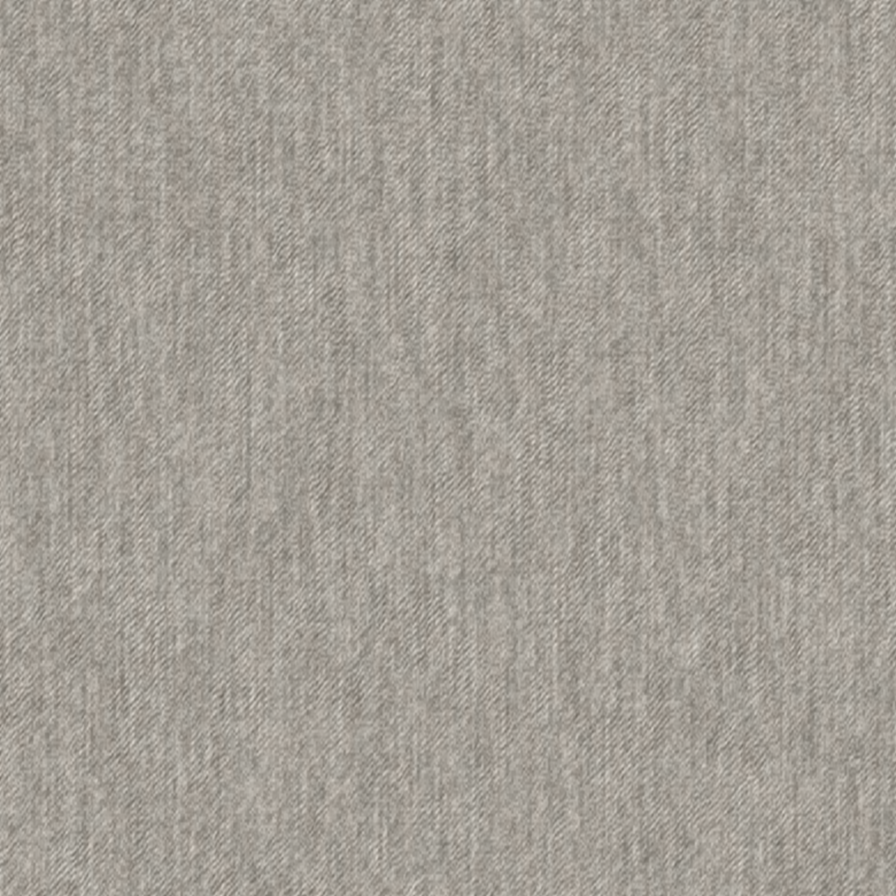
Write a Shadertoy shader that draws this texture.

```glsl
// Greige twill cloth: short beaded rising stitches with fine vertical yarn streaks.

const vec3  CLOTH_COLOR = vec3(0.643, 0.622, 0.588);
const vec3  WARM_SHIFT  = vec3(0.012, -0.003, -0.008);

const float THREADS      = 121.0;  // warp threads across the canvas
const float TWILL_ROWS   = 119.0;  // diagonal ribs up the canvas
const float RIB_DEPTH    = 0.042;
const float THREAD_GAP   = 0.012;  // shading between neighbouring threads
const float STITCH_TONE  = 0.115;
const float YARN_STREAK  = 0.088;
const float BROAD_STREAK = 0.010;
const float FIBER_GRAIN  = 0.140;
const float THREAD_SLIP  = 0.60;   // stitch offset between threads, in rib widths

const float TAU = 6.2831853;

float hash(vec2 p) {
    return fract(sin(dot(p, vec2(127.1, 311.7))) * 43758.5453);
}

// Smooth value noise, centred on zero.
float noise(vec2 p) {
    vec2 cell = floor(p);
    vec2 f = fract(p);
    f = f * f * (3.0 - 2.0 * f);
    float low  = mix(hash(cell), hash(cell + vec2(1.0, 0.0)), f.x);
    float high = mix(hash(cell + vec2(0.0, 1.0)), hash(cell + vec2(1.0, 1.0)), f.x);
    return mix(low, high, f.y) - 0.5;
}

// Diagonal ribs cut into beads by the gaps between slightly slipping threads.
float twill(vec2 uv) {
    float thread = uv.x * THREADS;
    float rib = uv.y * TWILL_ROWS - thread;
    rib += THREAD_SLIP * noise(vec2(thread, uv.y * 36.0) + 25.0);

    float clarity = clamp(0.85 + 1.8 * noise(uv * vec2(45.0, 22.0) + 40.0), 0.2, 1.5);
    float crown = cos(TAU * thread);
    float ridge = RIB_DEPTH * clarity * sin(TAU * rib) * (0.9 + 0.35 * crown);
    float stitch = STITCH_TONE * noise(vec2(thread * 1.4, rib * 1.7) + 7.0);
    return ridge + stitch + THREAD_GAP * crown;
}

// Narrow vertical tone changes along single yarns, fainter ones along groups.
float yarnStreaks(vec2 uv) {
    float fine = noise(uv * vec2(205.0, 18.0) + 15.0);
    float broad = noise(uv * vec2(75.0, 6.0) + 90.0);
    return YARN_STREAK * fine + BROAD_STREAK * broad;
}

void mainImage(out vec4 fragColor, in vec2 fragCoord) {
    vec2 uv = fragCoord / iResolution.y;

    // Weave relief, yarn tone and loose fibres
    float tone = twill(uv) + yarnStreaks(uv);
    tone += FIBER_GRAIN * noise(uv * vec2(390.0, 310.0) + 60.0);

    // Faint drift between warm and cool yarn
    float warmth = noise(uv * vec2(90.0, 35.0) + 120.0);

    fragColor = vec4(clamp(CLOTH_COLOR + tone + WARM_SHIFT * warmth, 0.0, 1.0), 1.0);
}
```
